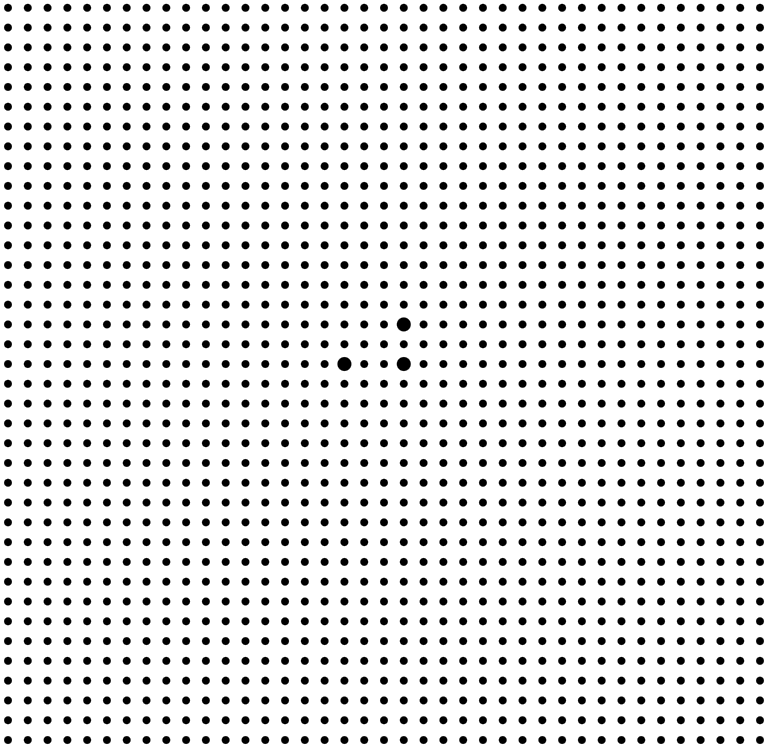
Give the GLSL for this pattern, as a WebGL 2 fragment shader.

```glsl
#version 300 es
precision highp float;
// Square grid of black dots on white, with three enlarged dots near the centre.

// Lengths are fractions of the canvas width
#define PITCH 0.025768
#define TOP_MARGIN 0.01016
#define DOT_RADIUS 0.00513
#define BIG_RADIUS 0.0091
#define EDGE_PIXELS 1.15
// Grid cells: columns count from the centre, rows from the top
#define CORNER_CELL vec2(1.0, 18.0)
#define OPPOSITE_CELL vec2(-2.0, 16.0)
#define INK vec3(0.0)
#define PAPER vec3(1.0)

uniform vec2 u_resolution;
out vec4 fragColor;

// True on three corners of a rectangle of cells; the opposite one is left out
bool isBigDot(vec2 cell) {
    bvec2 onCorner = equal(cell, CORNER_CELL);
    bvec2 onOpposite = equal(cell, OPPOSITE_CELL);
    bool onRectangle = (onCorner.x || onOpposite.x) && (onCorner.y || onOpposite.y);
    return onRectangle && !all(onOpposite);
}

// Signed distance to the dot of the nearest grid cell
float dotDistance(vec2 p) {
    vec2 grid = p / PITCH;
    vec2 cell = floor(grid + 0.5);
    float radius = isBigDot(cell) ? BIG_RADIUS : DOT_RADIUS;
    return length(grid - cell) * PITCH - radius;
}

void main() {
    // Origin at the middle of the first row, y pointing down
    vec2 p = vec2(gl_FragCoord.x, u_resolution.y - gl_FragCoord.y) / u_resolution.x;
    p -= vec2(0.5, TOP_MARGIN);

    // Smooth coverage across the dot edge
    float edge = EDGE_PIXELS / u_resolution.x;
    float coverage = clamp(0.5 - dotDistance(p) / edge, 0.0, 1.0);
    fragColor = vec4(mix(PAPER, INK, coverage), 1.0);
}
```
